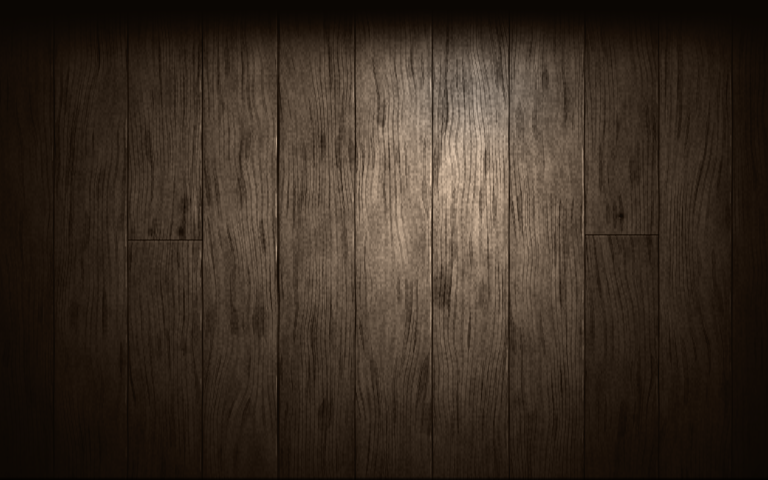
Write a WebGL 1 fragment shader that draws this texture.

```glsl
precision highp float;
// Dark vertical wooden planks under a soft off-centre spotlight.
uniform vec2 u_resolution;

const float PLANK = 0.157;

float hash(vec2 p) {
  vec3 h = fract(vec3(p.xyx) * 0.1031);
  h += dot(h, h.yzx + 33.33);
  return fract((h.x + h.y) * h.z);
}

float noise(vec2 p) {
  vec2 i = floor(p);
  vec2 f = fract(p);
  f = f * f * (3.0 - 2.0 * f);
  return mix(mix(hash(i), hash(i + vec2(1.0, 0.0)), f.x),
             mix(hash(i + vec2(0.0, 1.0)), hash(i + vec2(1.0, 1.0)), f.x), f.y);
}

float fbm(vec2 p) {
  float sum = 0.0;
  float amp = 0.5;
  for (int i = 0; i < 4; i++) {
    sum += amp * noise(p);
    p = p * 2.03 + 17.1;
    amp *= 0.5;
  }
  return sum;
}

float glow(vec2 p, vec2 center, vec2 radius) {
  vec2 d = (p - center) / radius;
  return exp(-dot(d, d));
}

float line(float d, float halfWidth, float aa) {
  return 1.0 - smoothstep(halfWidth - aa * 0.5, halfWidth + aa, abs(d));
}

// Plank coordinate: whole numbers fall on the seams.
float plankCoord(float x) {
  float t = (x - 0.1125) / 1.4125;
  float bend = 0.0017 * sin(3.1416 * t) - 0.0056 * sin(6.2832 * t);
  return (x - 0.1125 - bend) / PLANK;
}

// Wavering growth lines, split fibres and grit, centred near zero.
float grain(vec2 p, float seed) {
  vec2 q = p + vec2(seed * 7.3, seed * 3.1);
  q.x += 0.05 * (noise(q * vec2(9.0, 3.2)) - 0.5);
  q.x += 0.008 * (noise(q * vec2(24.0, 15.0)) - 0.5);
  float density = 88.0 + 28.0 * hash(vec2(seed, 8.1));
  float rings = sin(6.2832 * (q.x * density + 1.6 * noise(q * vec2(30.0, 5.0))));
  float growth = smoothstep(0.1, 0.9, rings) - 0.4;
  float strength = smoothstep(0.2, 0.8, noise(q * vec2(32.0, 9.0)));
  float fibres = noise(q * vec2(175.0, 9.0)) - 0.5;
  float pores = smoothstep(0.72, 0.82, noise(q * vec2(150.0, 11.0)));
  float grit = noise(p * vec2(310.0, 190.0) + seed) - 0.5;
  return 0.3 * fibres + 0.36 * grit - 0.3 * strength * growth - 0.3 * pores;
}

float lighting(vec2 p) {
  float broad = 0.43 * glow(p, vec2(0.84, 0.61), vec2(0.6, 0.48));
  float core = 0.18 * glow(p, vec2(0.98, 0.68), vec2(0.17, 0.25));
  float topFade = smoothstep(0.99, 0.85, p.y);
  float sideFade = mix(1.0, 0.6, smoothstep(1.48, 1.57, p.x));
  return (broad + core) * topFade * sideFade;
}

// Stains, knots and a nail: negative darkens, positive lightens.
float blemishes(vec2 p) {
  float m = -0.5 * glow(p, vec2(0.673, 0.70), vec2(0.006, 0.026));
  m -= 0.5 * glow(p, vec2(0.314, 0.517), vec2(0.006, 0.008));
  m -= 0.5 * glow(p, vec2(0.375, 0.518), vec2(0.006, 0.008));
  m -= 0.45 * glow(p, vec2(0.387, 0.575), vec2(0.013, 0.018));
  m -= 0.55 * glow(p, vec2(0.417, 0.57), vec2(0.004, 0.055));
  m += 0.45 * glow(p, vec2(0.405, 0.565), vec2(0.004, 0.05));
  m -= 0.3 * glow(p, vec2(1.077, 0.165), vec2(0.012, 0.016));
  m -= 0.65 * glow(p, vec2(1.292, 0.55), vec2(0.007, 0.006));
  m += 0.5 * glow(p, vec2(1.292, 0.546), vec2(0.003, 0.002));
  return m;
}

vec3 woodColor(float v) {
  return max(vec3(v, v * 0.91 - 0.03, v * 0.81 - 0.052), v * vec3(1.0, 0.6, 0.3));
}

void main() {
  vec2 p = gl_FragCoord.xy / u_resolution * vec2(1.6, 1.0);
  float aa = 1.0 / u_resolution.y;

  // Boards, with a butt joint across two of them
  float s = plankCoord(p.x) + 0.012 * (noise(vec2(p.x * 5.0, p.y * 14.0)) - 0.5);
  float id = floor(s);
  float seam = floor(s + 0.5);
  float seamDist = (s - seam) * PLANK;
  float hasJoint = 1.0 - step(0.5, abs(mod(id, 6.0) - 1.0));
  float jointDist = p.y - 0.5 - 0.011 * step(4.0, id);
  float seed = id + 12.0 + 0.37 * hasJoint * step(jointDist, 0.0);

  // Board tone and weathered patches
  float darkBoard = 1.0 - step(0.5, abs(mod(id, 4.0) - 3.0));
  float tone = 1.0 + 0.1 * hash(vec2(seed, 4.7)) - 0.17 * darkBoard;
  float patches = fbm(p * vec2(12.0, 8.0) + seed * 5.7) - 0.47;
  float wear = fbm(p * vec2(50.0, 30.0) + seed * 2.3) - 0.47;
  float surface = 1.0 + 0.9 * grain(p, seed) + 0.4 * patches + 0.3 * wear;
  surface = max(surface + blemishes(p), 0.12);

  // Seams: thin broken gap, soft bevel and chipped bright edges
  float chips = smoothstep(0.55, 0.75, noise(vec2(seam * 9.1, p.y * 34.0)));
  float depth = 0.45 + 0.45 * noise(vec2(seam * 5.3, p.y * 22.0));
  float deepSeam = 1.0 - step(0.5, abs(seam - 3.0));
  float gap = line(seamDist, 0.0008 + 0.0012 * deepSeam, aa);
  float lip = line(seamDist + 0.004, 0.0008, aa) * (0.1 + 0.5 * chips);
  float bevel = exp(-abs(seamDist) * 220.0);
  float joint = hasJoint * line(jointDist, 0.0008, aa);
  float jointLip = hasJoint * line(jointDist + 0.004, 0.0008, aa);
  surface *= 1.0 - 0.18 * bevel;
  surface += lip * (1.0 + 0.5 * deepSeam) + 0.15 * jointLip;
  surface *= (1.0 - depth * gap) * (1.0 - 0.6 * joint);

  // Light, warm wood tint and a cool sheen near the top
  float value = 0.038 + lighting(p) * tone * surface;
  vec3 color = woodColor(value);
  float sheen = glow(p, vec2(0.99, 0.81), vec2(0.17, 0.11));
  color = mix(color, vec3(dot(color, vec3(0.33))), 0.35 * sheen);
  color *= smoothstep(0.0, 0.008, p.y) * 0.7 + 0.3;
  gl_FragColor = vec4(color, 1.0);
}
```
